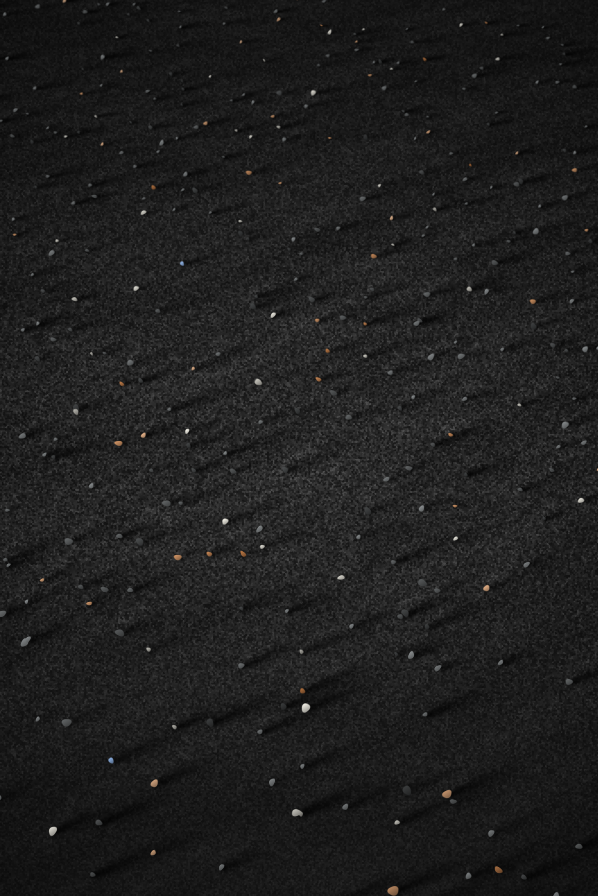
Give the GLSL for this texture, as a WebGL 2 fragment shader.

```glsl
#version 300 es
precision highp float;
// Dark sand receding from the viewer, with scattered pebbles and wind-drawn shadow tails.
uniform vec2 u_resolution;
out vec4 fragColor;

const float CELL = 0.075;   // pebble spacing on the ground
const float RECEDE = 0.6;   // loss of scale from bottom to top

vec4 hash4(vec2 c) {
  vec4 h = fract(c.xyxy * vec4(0.1031, 0.1030, 0.0973, 0.1099));
  h += dot(h, h.wzxy + 33.33);
  return fract((h.xxyz + h.yzzw) * h.zywx);
}

vec2 rotate(vec2 p, float a) {
  float c = cos(a), s = sin(a);
  return vec2(c * p.x + s * p.y, c * p.y - s * p.x);
}

// Smooth cellular noise: each grain has its own tone
float sandGrain(vec2 p) {
  vec2 base = floor(p);
  float sum = 0.0, total = 0.0;
  for (int j = -1; j <= 1; j++)
    for (int i = -1; i <= 1; i++) {
      vec2 cell = base + vec2(i, j);
      vec4 h = hash4(cell + 17.0);
      vec2 d = p - cell - 0.2 - 0.6 * h.xy;
      float weight = exp(-6.0 * dot(d, d));
      sum += weight * h.z;
      total += weight;
    }
  return sum / total;
}

// Soft drifts drawn out along the wind, tighter with distance
float drifts(vec2 ground, float wind) {
  vec2 q = rotate(ground, wind);
  float wave = sin(q.y * 25.0 + 2.0 * sin(q.x * 5.0 + 1.0));
  wave += 0.8 * sin(q.y * 53.0 + q.x * 7.0 + 2.5 * sin(q.x * 9.0 - q.y * 5.0));
  return wave + 0.6 * sin(q.y * 97.0 - q.x * 11.0 + 2.0 * sin(q.x * 15.0));
}

vec3 pebbleColor(float kind, float tone) {
  if (kind < 0.70) return vec3(0.97, 1.0, 1.01) * mix(0.22, 0.54, tone);
  if (kind < 0.86) return vec3(0.95, 0.94, 0.90) * mix(0.65, 1.0, tone);
  if (kind < 0.993) return mix(vec3(0.62, 0.37, 0.18), vec3(0.90, 0.72, 0.57), tone);
  return vec3(0.56, 0.70, 0.90);
}

void main() {
  vec2 p = gl_FragCoord.xy / u_resolution.y;
  float pixel = 1.0 / u_resolution.y;
  float middle = 0.5 * u_resolution.x / u_resolution.y;
  float side = (p.x - middle) / middle;
  float scale = 1.0 - RECEDE * p.y;
  vec2 ground = vec2((p.x - middle) / scale, -log(scale) / RECEDE);
  float wind = mix(0.41, 0.14, p.y * p.y);

  // Sand: light in the middle, dim at the far and near ends
  float rise = (p.y - 0.49) / 0.4;
  float glow = exp(-rise * rise);
  float light = (0.065 + 0.096 * glow) * (1.0 - 0.22 * side * side);
  light *= 1.0 + 0.055 * drifts(ground, wind);
  float grain = sandGrain(p * 500.0);
  light *= 1.0 + mix(0.5, 1.0, glow) * (grain - 0.5);
  light += 0.05 * glow * smoothstep(0.8, 1.0, grain);

  // Pebbles: ground cells, projected back to the canvas
  float shade = 1.0, cover = 0.0;
  vec3 stone = vec3(0.0);

  for (int k = 0; k < 2; k++)
    for (int j = -1; j <= 1; j++)
      for (int i = -3; i <= 1; i++) {
        vec2 cell = floor(ground / CELL) + vec2(i, j);
        vec4 place = hash4(cell + float(k) * 71.3 + 5.0);
        vec4 look = hash4(cell + float(k) * 37.7 + 211.0);
        float crowd = 0.60 + 0.25 * sin(cell.x * 0.9 + 1.7 * sin(cell.y * 0.7));
        if (place.z > crowd) continue;

        vec2 spot = (cell + place.xy) * CELL;
        float size = exp(-RECEDE * spot.y);
        vec2 center = vec2(middle + spot.x * size, (1.0 - size) / RECEDE);
        vec2 d = (p - center) / size;

        // Shadow tail, softening downwind, with a faint lit crest above
        vec2 t = rotate(d, wind);
        float reach = mix(0.05, 0.15, look.w);
        float along = clamp(1.0 - t.x / reach, 0.0, 1.0);
        float width = 0.0042 + 0.075 * max(t.x, 0.0);
        float fade = smoothstep(-0.007, 0.005, t.x) * along * sqrt(along);
        float across = (t.y + 0.002) / width;
        float crest = (t.y - 0.012 - 0.05 * t.x) / 0.007;
        shade *= 1.0 - mix(0.3, 0.85, place.w) * fade * exp(-across * across);
        shade *= 1.0 + 0.12 * fade * exp(-crest * crest);

        // Rounded, slightly uneven stone lit from the upper left
        float radius = mix(0.0030, 0.0066, look.z * look.z);
        vec2 e = rotate(d, look.y * 2.4 - 1.2) / (radius * vec2(1.0, mix(0.58, 0.85, look.w)));
        float angle = atan(e.y, e.x);
        float outline = length(e) - 1.0 - 0.08 * sin(3.0 * angle + 20.0 * look.x);
        float blur = 0.7 * pixel + 0.0005 * p.y * p.y;
        float body = 1.0 - smoothstep(-blur, blur, outline * radius * size * 0.8);
        float lit = clamp(0.92 + 0.24 * dot(d / radius, vec2(-0.5, 0.8)), 0.55, 1.12);
        stone = mix(stone, pebbleColor(look.x, look.y) * lit, body);
        cover = max(cover, body);
      }

  // Stones dim with the sand towards the edges
  stone *= mix(0.75, 1.0, glow);
  vec3 color = vec3(light * shade) * (1.0 - cover) + stone;
  fragColor = vec4(color, 1.0);
}
```
